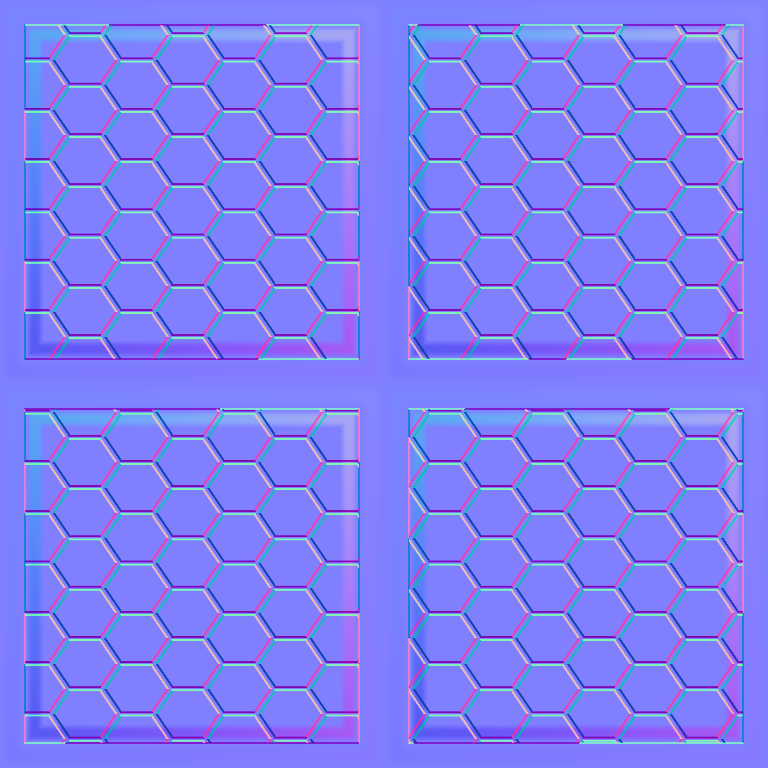
A Shadertoy shader for this texture map:

```glsl
const float PANEL_HALF = 0.4349;              // of one panel tile
const vec2 HEX_SIZE = vec2(0.0773, 0.0655);   // canvas units per hex unit
const vec2 HEX_ORIGIN = vec2(0.1107, 0.9219);

float hash(vec2 p) {
    p = fract(p * vec2(0.1031, 0.1137));
    p += dot(p, p.yx + 33.33);
    return fract((p.x + p.y) * p.x * 97.0);
}

// Soft-edged stripe around zero
float stripe(float d, float halfWidth, float blur) {
    return 1.0 - smoothstep(halfWidth - blur, halfWidth + blur, abs(d));
}

// Offset from the nearest hexagon centre; flat top, height one
vec2 hexOffset(vec2 p) {
    vec2 period = vec2(sqrt(3.0), 1.0);
    vec2 a = mod(p + 0.5 * period, period) - 0.5 * period;
    vec2 b = mod(p, period) - 0.5 * period;
    return dot(a, a) < dot(b, b) ? a : b;
}

// Unit direction towards the nearest hexagon side
vec2 hexSide(vec2 q) {
    vec2 slanted = vec2(0.866, 0.5);
    vec2 a = abs(q);
    vec2 n = a.y > dot(a, slanted) ? vec2(0.0, 1.0) : slanted;
    return n * vec2(q.x < 0.0 ? -1.0 : 1.0, q.y < 0.0 ? -1.0 : 1.0);
}

// Steep tilt on both walls of each groove
vec2 grooveTilt(vec2 q, float pixel) {
    vec2 side = hexSide(q);
    float edge = 0.5 - dot(q, side);
    float wall = abs(side.y) > 0.9 ? 0.031 : 0.043;
    return 2.6 * side * stripe(edge - wall, 0.015, 0.5 * pixel);
}

// Rounded rim inside the panel, faint swell outside it
vec2 rimTilt(vec2 c, float inset) {
    float rim = smoothstep(0.0, 0.022, inset)
              * (1.0 - smoothstep(0.03, 0.052, inset));
    float swell = smoothstep(0.0, 0.03, -inset)
                * (1.0 - smoothstep(0.03, 0.065, -inset));
    return c / PANEL_HALF * (0.36 * rim + 0.05 * swell);
}

// Thin lip along the panel border, flipping from cell to cell
vec2 lipTilt(vec2 c, float inset, vec2 cell, float pixel) {
    vec2 outward = abs(c.x) > abs(c.y) ? vec2(sign(c.x), 0.0)
                                       : vec2(0.0, sign(c.y));
    float flip = hash(cell) < 0.5 ? -1.0 : 1.0;
    return 1.8 * flip * outward * stripe(inset, 0.0016, 0.5 * pixel);
}

void mainImage(out vec4 fragColor, in vec2 fragCoord) {
    vec2 uv = fragCoord / iResolution.xy;
    float pixel = 1.0 / iResolution.y;

    // Two by two panels
    vec2 c = fract(uv * 2.0) - 0.5;
    float inset = PANEL_HALF - max(abs(c.x), abs(c.y));
    float inside = smoothstep(-pixel, pixel, inset);

    // One honeycomb runs on beneath all panels
    vec2 p = (uv - HEX_ORIGIN) / HEX_SIZE;
    vec2 q = hexOffset(p);
    vec2 cell = round((p - q) * vec2(1.1547, 2.0)) + 40.0;

    vec2 tilt = rimTilt(c, inset);
    tilt += inside * grooveTilt(q, pixel / HEX_SIZE.y);
    tilt += lipTilt(c, inset, cell, 2.0 * pixel);

    // Pack the surface normal as a colour
    vec3 normal = normalize(vec3(tilt, 1.0));
    fragColor = vec4(0.5 + 0.5 * normal, 1.0);
}
```
